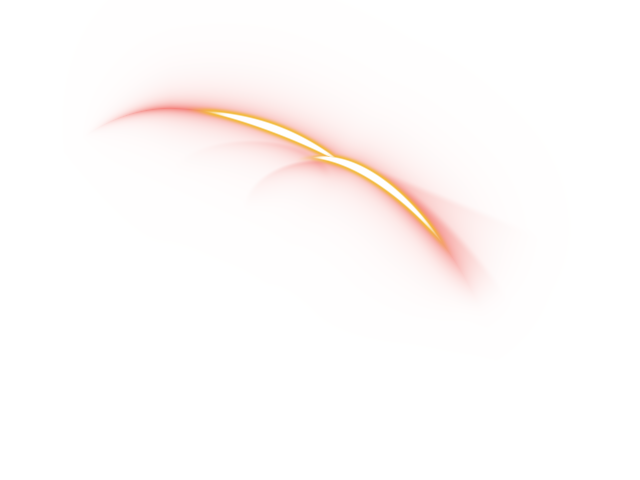
A Shadertoy shader for this background:

```glsl
#define UNITS 576.0                     // canvas height in layout units
#define ARC_CENTER vec2(205.0, 530.0)   // measured from the upper left
#define ARC_RADIUS 400.0
#define LEFT_SQUEEZE 1.55               // tightens the bend of the left end
#define ROSE vec3(0.94, 0.36, 0.33)
#define AMBER vec3(0.95, 0.73, 0.22)
#define CORE_WIDTH 5.0
#define GLOW_STRENGTH 0.26
#define LINE_STRENGTH 0.50

const float PI = 3.14159265;

float band(float low, float high, float soft, float x) {
    return smoothstep(low - soft, low + soft, x)
         * (1.0 - smoothstep(high - soft, high + soft, x));
}

// Amber rim (x) and white heart (y) of a tapering streak.
vec2 streak(float offset, float t, float skew) {
    float s = clamp(t, 0.0, 1.0);
    float halfWidth = CORE_WIDTH * sin(PI * pow(s, skew));
    float dist = abs(offset);
    float rim = max(dist - halfWidth, 0.0) / 3.2;
    float ends = smoothstep(-0.09, 0.12, t) * (1.0 - smoothstep(0.78, 1.06, t));
    float heart = 1.0 - smoothstep(halfWidth - 1.8, halfWidth + 0.8, dist);
    return vec2(exp(-rim * rim) * ends, heart * smoothstep(0.3, 2.8, halfWidth));
}

// Veil with a soft upper edge that thins out below it.
float veil(float depth, float soft, float fall) {
    return smoothstep(-soft, soft, depth) * exp(-max(depth, 0.0) / fall);
}

// Upper rim of an ellipse with a veil inside.
float crescent(vec2 p, vec2 center, vec2 radii) {
    vec2 q = (p - center) / radii;
    float depth = (1.0 - length(q)) * radii.y;
    return veil(depth, 3.0, 9.0) * (1.0 - smoothstep(-0.45, 0.05, q.y));
}

void mainImage(out vec4 fragColor, in vec2 fragCoord) {
    vec2 p = UNITS * vec2(fragCoord.x, iResolution.y - fragCoord.y) / iResolution.y;

    // Polar frame of the arc: angle runs clockwise from its top.
    vec2 q = vec2(p.x - ARC_CENTER.x, ARC_CENTER.y - p.y);
    q.x *= q.x < 0.0 ? LEFT_SQUEEZE : 1.0;
    float angle = atan(q.x, q.y);
    float radial = length(q) - ARC_RADIUS;

    // The two streaks cross where the arc is brightest.
    float upperOffset = radial + 14.0 * max(angle, 0.0);
    float bend = exp(-(max(angle, 0.42) - 0.467) / 0.11);
    float lowerOffset = radial - 4.0 + 22.0 * bend;
    vec2 upper = streak(upperOffset, (angle - 0.08) / 0.50, 1.0);
    vec2 lower = streak(lowerOffset, (angle - 0.46) / 0.51, 0.65);
    vec2 core = max(upper, lower);

    // Rosy glow around the arc, in three widths.
    float spine = mix(upperOffset, lowerOffset, smoothstep(0.5, 0.6, angle));
    float dist = abs(spine);
    float along = smoothstep(-0.43, 0.12, angle) * (1.0 - smoothstep(0.82, 1.2, angle));
    float lineAlong = smoothstep(-0.43, -0.05, angle) * (1.0 - smoothstep(0.8, 1.17, angle));
    float spread = mix(0.5, 1.0, smoothstep(-0.3, 0.3, angle));
    float lineWidth = 7.5 * spread + 7.0 * smoothstep(0.85, 1.1, angle);
    float ink = LINE_STRENGTH * lineAlong * exp(-dist / lineWidth);
    ink += GLOW_STRENGTH * along * exp(-dist / (27.0 * spread));
    ink += 0.025 * band(-0.35, 1.15, 0.3, angle) * exp(-dist / 75.0);

    // Wings fanning out past the crossing on the right.
    float outside = smoothstep(-25.0, 8.0, radial);
    float u = p.x - 450.0;
    float wingDepth = (p.y - 205.0 - 0.4 * u) * 0.92;
    float innerDepth = (p.y - 207.0 - 0.53 * u - 0.0026 * u * u) * 0.75;
    ink += 0.17 * veil(wingDepth, 5.0, 32.0) * outside
         * smoothstep(425.0, 470.0, p.x) * (1.0 - smoothstep(450.0, 660.0, p.x));
    ink += 0.24 * veil(innerDepth, 6.0, 35.0) * outside
         * smoothstep(440.0, 500.0, p.x) * (1.0 - smoothstep(510.0, 620.0, p.x))
         * (1.0 - smoothstep(310.0, 400.0, p.y));

    // Faint crescents below the arc on the left.
    float nearCrescent = crescent(p, vec2(385.0, 255.0), vec2(92.0, 62.0));
    float farCrescent = crescent(p, vec2(300.0, 215.0), vec2(95.0, 45.0));
    ink += 0.28 * nearCrescent * smoothstep(275.0, 385.0, p.x)
         * (1.0 - smoothstep(385.0, 425.0, p.x));
    ink += 0.16 * farCrescent * smoothstep(195.0, 370.0, p.x);

    // Layer rose, amber and white light.
    vec3 color = mix(vec3(1.0), ROSE, clamp(ink, 0.0, 0.85));
    color = mix(color, AMBER, core.x);
    color = mix(color, vec3(1.0), core.y);
    fragColor = vec4(color, 1.0);
}
```
